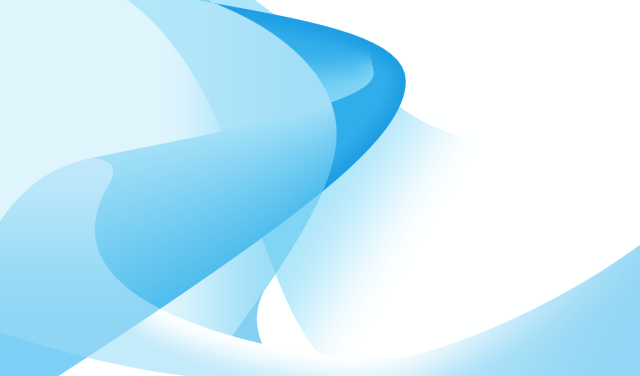
Give the GLSL for this background, as a Shadertoy shader.

```glsl
// Signed distance to a cubic curve, positive on its right when y points down
float cubic(vec2 p, vec2 a, vec2 b, vec2 c, vec2 d) {
    float best = 1e5, side = 1.0;
    vec2 from = a;
    for (int i = 1; i <= 18; i++) {
        float t = float(i) / 18.0, s = 1.0 - t;
        vec2 to = s*s*s*a + 3.0*s*s*t*b + 3.0*s*t*t*c + t*t*t*d;
        vec2 e = to - from, q = p - from;
        vec2 gap = q - e * clamp(dot(q, e) / dot(e, e), 0.0, 1.0);
        float dist = dot(gap, gap);
        if (dist < best) {
            best = dist;
            side = e.x * q.y - e.y * q.x;
        }
        from = to;
    }
    return side < 0.0 ? -sqrt(best) : sqrt(best);
}

float nearer(float a, float b) { return abs(a) < abs(b) ? a : b; }

float fill(float d) {
    float soft = 3.2 / iResolution.y;
    return smoothstep(-soft, soft, d);
}

void mainImage(out vec4 fragColor, in vec2 fragCoord) {
    // Canvas spans 7.68 by 4.5, measured down from the top
    vec2 uv = fragCoord / iResolution.xy;
    vec2 p = vec2(uv.x, 1.0 - uv.y) * vec2(7.68, 4.5);

    // Edges of the broad ribbon
    float top = nearer(cubic(p, vec2(0, 2.65), vec2(.28, 2.22), vec2(.66, 1.98), vec2(1.1, 1.89)),
                       cubic(p, vec2(1.1, 1.89), vec2(2, 1.7), vec2(3.1, 1.52), vec2(3.99, 1.22)));
    top = nearer(top, cubic(p, vec2(3.99, 1.22), vec2(4.32, 1.1), vec2(4.52, .98), vec2(4.48, .84)));
    float outer = nearer(cubic(p, vec2(2.25, -.02), vec2(3.55, .22), vec2(4.87, .4), vec2(4.87, .97)),
                         cubic(p, vec2(4.87, .97), vec2(4.87, 1.36), vec2(4.45, 1.82), vec2(3.86, 2.3)));
    outer = nearer(outer, cubic(p, vec2(3.86, 2.3), vec2(3.15, 2.88), vec2(1.85, 3.76), vec2(.7, 4.5)));
    float lobe = nearer(cubic(p, vec2(1.1, 1.89), vec2(1.38, 1.93), vec2(1.42, 2.02), vec2(1.28, 2.26)),
                        cubic(p, vec2(1.28, 2.26), vec2(1.02, 2.72), vec2(1.05, 3.25), vec2(1.93, 3.7)));

    // Edges of the crossing veil and its foot
    float veilRight = nearer(cubic(p, vec2(2.65, .07), vec2(3.45, .4), vec2(4.04, .95), vec2(4.04, 1.6)),
                             cubic(p, vec2(4.04, 1.6), vec2(4.04, 2.25), vec2(3.45, 3.1), vec2(2.78, 4.03)));
    float veilLeft = cubic(p, vec2(1.53, 0), vec2(2.02, .35), vec2(2.42, .98), vec2(2.67, 1.59));
    float footEdge = cubic(p, vec2(3.29, 3.28), vec2(3.05, 3.62), vec2(3.04, 3.85), vec2(3.15, 4.13));

    // Edges of the beam and the low wave
    float beamLeft = cubic(p, vec2(3.15, 2.87), vec2(3.35, 3.4), vec2(3.55, 3.95), vec2(3.85, 4.25));
    float beamTop = cubic(p, vec2(4.8, 1.28), vec2(5.05, 1.47), vec2(5.4, 1.62), vec2(5.78, 1.7));
    float wave = nearer(cubic(p, vec2(1.93, 3.7), vec2(2.6, 4.04), vec2(3.9, 4.36), vec2(4.92, 4.27)),
                        cubic(p, vec2(4.92, 4.27), vec2(5.9, 4), vec2(6.9, 3.5), vec2(7.68, 2.93)));
    float waveBase = cubic(p, vec2(0, 3.98), vec2(.7, 4.2), vec2(1.5, 4.42), vec2(2.25, 4.5));

    float inVeil = fill(veilRight), inRibbon = fill(top), inBeam = fill(-beamLeft);

    // White ground with a faint shade at the left
    vec3 col = vec3(.995, 1, 1);
    col -= vec3(.022, .02, .01) * smoothstep(1.3, 3.6, p.x + p.y)
         * (1.0 - smoothstep(1.85, 1.97, p.y)) * fill(veilLeft);

    // Beam fading to the lower right
    float beamFade = 1.0 - smoothstep(4.4, 5.85, dot(p, vec2(.854, .52)));
    col = mix(col, vec3(.68, .9, .98), beamFade * inBeam * fill(beamTop));

    // Foot of the veil
    float foot = fill(footEdge) * smoothstep(3.26, 3.3, p.y);
    vec3 footColor = mix(vec3(.87, .96, .99), vec3(.62, .87, .97), smoothstep(1.9, 3.3, p.x));
    footColor = mix(footColor, vec3(.51, .83, .96), inBeam);
    footColor = mix(vec3(.51, .82, .95), footColor, inVeil);
    col = mix(col, footColor, max(foot, inVeil));

    // Low wave
    vec3 waveColor = mix(vec3(.995, 1, 1), vec3(.77, .92, .98), smoothstep(-.02, .5, wave));
    waveColor = mix(waveColor, vec3(.57, .84, .96),
                    smoothstep(4.4, 8.0, p.x + .5 * (p.y - 3.7)));
    waveColor = mix(waveColor, vec3(.995, 1, 1), fill(waveBase) * step(p.x, 2.3));
    col = mix(col, waveColor, fill(wave));

    // Ribbon body and its pale lobe
    float across = abs(top) / (abs(top) + abs(outer) + 1e-4);
    vec3 body = mix(vec3(.64, .88, .97), vec3(.31, .74, .93), across);
    vec3 lobeColor = mix(vec3(.75, .91, .98), vec3(.56, .84, .96), smoothstep(1.8, 3.9, p.y));
    lobeColor = mix(lobeColor, vec3(.49, .81, .96), fill(waveBase));
    body = mix(body, lobeColor, fill(lobe));

    // Veil above the ribbon, then the deep fold
    vec3 veil = mix(vec3(.7, .9, .975), vec3(.63, .87, .97), smoothstep(2.0, 4.0, p.x));
    vec3 deep = mix(vec3(.12, .62, .89), vec3(.19, .68, .92), smoothstep(0.0, .3, abs(outer)));
    vec3 fold = mix(deep, vec3(.5, .83, .96),
                    smoothstep(.1, 1.0, 1.0 - across) * smoothstep(.3, 1.0, p.y));
    vec3 ribbon = mix(mix(fold, veil, inVeil), mix(deep, body, inVeil), inRibbon);
    col = mix(col, ribbon, fill(outer) * max(inRibbon, fill(-veilLeft)));

    fragColor = vec4(col, 1.0);
}
```
